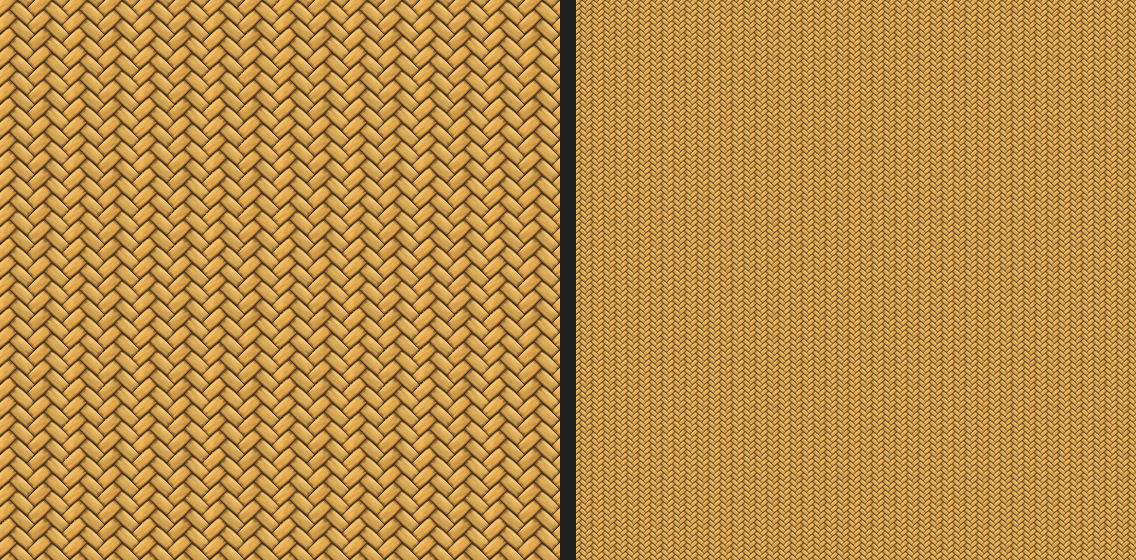
Left: one tile. Right: repeated 3 by 3.
A Shadertoy shader for this texture:

```glsl
const vec2 REPEATS = vec2(16.0, 32.0);   // weave cells across and up
const vec2 VARIANTS = vec2(2.0, 4.0);    // cells before the wear recurs
const vec3 GAP_COLOR = vec3(0.27, 0.18, 0.08);
const vec3 SHADOW_COLOR = vec3(0.49, 0.34, 0.17);
const vec3 RISING_COLOR = vec3(0.86, 0.635, 0.29);
const vec3 FALLING_COLOR = vec3(0.82, 0.635, 0.32);
const vec3 HIGHLIGHT_COLOR = vec3(1.0, 0.83, 0.50);
const float TILT = 0.09;                 // radians, flattens the strips
const float GAP = 0.015;                 // in strip widths
const float CORNER = 0.14;
const float END_SHADE = 0.30;
const float SIDE_SHADE = 0.21;
const float GRAIN_LINES = 6.0;
const float GRAIN_STRENGTH = 0.26;
const float STRIP_VARIATION = 0.08;
const float GAP_FADE = 0.75;             // how far the upper outline fades

float hash(vec2 p) {
    vec3 q = fract(vec3(p.xyx) * 0.1031);
    q += dot(q, q.yzx + 33.33);
    return fract((q.x + q.y) * q.z);
}

float valueNoise(vec2 p) {
    vec2 i = floor(p);
    vec2 f = fract(p);
    f = f * f * (3.0 - 2.0 * f);
    return mix(mix(hash(i), hash(i + vec2(1, 0)), f.x),
               mix(hash(i + vec2(0, 1)), hash(i + vec2(1, 1)), f.x), f.y);
}

float roundedBox(vec2 p, vec2 halfSize, float radius) {
    vec2 q = abs(p) - halfSize + radius;
    return length(max(q, 0.0)) + min(max(q.x, q.y), 0.0) - radius;
}

void mainImage(out vec4 fragColor, in vec2 fragCoord) {
    // Diagonal axes, one unit per strip width
    vec2 cell = fragCoord / iResolution.xy * REPEATS;
    vec2 diagonal = vec2(cell.y + 2.0 * cell.x, cell.y - 2.0 * cell.x);
    vec2 square = floor(diagonal);
    vec2 f = diagonal - square;
    float pixel = length(vec2(2.0, 1.0) * REPEATS / iResolution.xy);

    // Herringbone: squares pair up into rising and falling strips
    float kind = mod(square.x - square.y, 4.0);
    bool rising = kind < 1.5;
    bool secondHalf = kind > 0.5 && kind < 2.5;
    vec2 slot = rising ? f : f.yx;
    if (secondHalf) slot.x += 1.0;

    // Wrapped index of the strip
    vec2 corner = square;
    if (secondHalf) corner -= rising ? vec2(1, 0) : vec2(0, 1);
    if (!rising) corner -= vec2(2, -1);
    vec2 id = vec2((corner.x - corner.y) / 4.0, (corner.x + corner.y) / 2.0);
    id = mod(floor(id + 0.5), VARIANTS);
    vec2 seed = id + (rising ? vec2(0.0) : vec2(47.0, 83.0));
    float random = hash(seed + 5.0);

    // Strip tilted inside its slot, its ends passing under the neighbours
    vec2 center = slot - vec2(1.0, 0.5);
    vec2 local = mat2(cos(TILT), sin(TILT), -sin(TILT), cos(TILT)) * center;
    float along = local.x + 1.0;
    float across = local.y + 0.5;

    // Fibres and broad stains
    vec2 offset = floor(vec2(random, hash(seed + 19.0)) * 200.0);
    float fibre = valueNoise(vec2(along * 1.6, across * GRAIN_LINES) + offset);
    fibre = mix(fibre, valueNoise(vec2(along * 3.0, across * GRAIN_LINES * 2.0) + offset + 31.0), 0.35);
    float stain = valueNoise(vec2(along * 1.5, across * 2.0) + offset + 71.0);
    vec3 color = rising ? RISING_COLOR : FALLING_COLOR;
    color *= 1.0 + GRAIN_STRENGTH * (fibre - 0.5) + STRIP_VARIATION * (random + stain - 1.0);

    // Rounded body: lit upper side, shaded lower side and tucked ends
    float endDistance = min(slot.x, 2.0 - slot.x);
    float shade = (1.0 - smoothstep(0.0, END_SHADE, endDistance + 0.25 * (fibre - 0.5))) * 0.9;
    shade = max(shade, (1.0 - smoothstep(0.02, SIDE_SHADE, min(across, slot.y))) * 0.85);
    float glow = smoothstep(0.3, 0.75, across) * smoothstep(0.1, 0.8, endDistance);
    float rim = smoothstep(0.72, 0.85, across) * (1.0 - smoothstep(0.92, 1.0, across));
    color = mix(color, HIGHLIGHT_COLOR, 0.32 * glow + 0.42 * rim);
    color = mix(color, SHADOW_COLOR, shade);

    // Broken gap around every strip, darkest below it and at its ends
    vec2 halfSize = vec2(1.0, 0.5) - GAP;
    float edge = max(roundedBox(local, halfSize, CORNER), roundedBox(center, halfSize, CORNER));
    float softness = max(pixel, 0.05);
    float body = 1.0 - smoothstep(-0.8 * softness, 0.4 * softness, edge);
    float worn = valueNoise(vec2(along * 2.5, 0.0) + offset + 113.0);
    float fade = smoothstep(0.5, 0.9, across) * smoothstep(0.1, 0.5, endDistance) * (0.6 + 0.4 * worn);
    vec3 gapColor = mix(GAP_COLOR, color * 0.8, GAP_FADE * fade);
    fragColor = vec4(mix(gapColor, color, body), 1.0);
}
```
